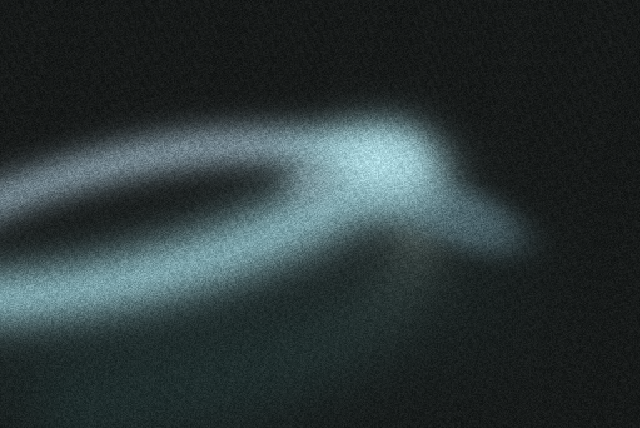
Write a Shadertoy shader that draws this background.

```glsl
#define NIGHT vec3(0.088, 0.100, 0.098)
#define HAZE vec3(0.125, 0.185, 0.185)
#define ASH vec3(0.270, 0.315, 0.305)
#define SLATE vec3(0.470, 0.550, 0.590)
#define TEAL vec3(0.500, 0.660, 0.690)
#define TAIL vec3(0.310, 0.410, 0.440)
#define ICE vec3(0.690, 0.860, 0.890)
#define GRAIN_ROWS 342.0
#define GRAIN_AMOUNT 0.11
#define CURVE_STEPS 24

float hash(vec2 p) {
    return fract(sin(dot(p, vec2(12.9898, 78.233))) * 43758.5453);
}

vec2 bezier(vec2 a, vec2 b, vec2 c, float t) {
    return mix(mix(a, b, t), mix(b, c, t), t);
}

// Distance to a quadratic curve, and the parameter of the nearest point
vec2 curve(vec2 p, vec2 a, vec2 b, vec2 c) {
    vec2 nearest = vec2(1e3, 0.0);
    vec2 start = a;
    for (int i = 0; i < CURVE_STEPS; i++) {
        vec2 end = bezier(a, b, c, float(i + 1) / float(CURVE_STEPS));
        vec2 along = end - start;
        float h = clamp(dot(p - start, along) / dot(along, along), 0.0, 1.0);
        float d = length(p - start - along * h);
        if (d < nearest.x) nearest = vec2(d, (float(i) + h) / float(CURVE_STEPS));
        start = end;
    }
    return nearest;
}

float bell(float d, float width) {
    return exp(-0.5 * d * d / (width * width));
}

// Squared radius inside a rotated ellipse, 1 on its rim
float ellipse(vec2 p, vec2 centre, vec2 radii, float angle) {
    float c = cos(angle), s = sin(angle);
    vec2 q = mat2(c, -s, s, c) * (p - centre) / radii;
    return dot(q, q);
}

void mainImage(out vec4 fragColor, in vec2 fragCoord) {
    vec2 p = fragCoord / iResolution.y;
    vec3 col = NIGHT;

    // Broad haze under the ring
    col = mix(col, HAZE, 0.65 * exp(-ellipse(p, vec2(0.40, 0.18), vec2(0.62, 0.22), 0.15)));
    col = mix(col, HAZE, 0.25 * exp(-ellipse(p, vec2(1.08, 0.36), vec2(0.16, 0.20), 0.0)));

    // Faint arc curling down and to the left
    vec2 arc = curve(p, vec2(0.975, 0.43), vec2(0.92, 0.17), vec2(0.20, 0.05));
    float arcFade = exp(-4.5 * arc.y);
    col = mix(col, mix(HAZE, ASH, arcFade), 0.75 * bell(arc.x, mix(0.085, 0.052, arcFade)));

    // Tail with a flat middle and a firm rim
    float tail = ellipse(p, vec2(1.075, 0.492), vec2(0.158, 0.073), -0.36);
    col = mix(col, TAIL, 0.88 * exp(-pow(tail, 1.6)));

    // Far side of the ring
    vec2 far = curve(p, vec2(-0.078, 0.504), vec2(0.498, 0.742), vec2(0.918, 0.619));
    vec3 farColor = mix(SLATE, TEAL, smoothstep(0.55, 0.95, far.y));
    col = mix(col, farColor, mix(0.88, 0.96, far.y) * bell(far.x, 0.040));

    // Near side of the ring, wider toward the core
    vec2 near = curve(p, vec2(-0.078, 0.297), vec2(0.518, 0.328), vec2(0.918, 0.609));
    float nearWidth = mix(0.054, 0.066, near.y);
    col = mix(col, TEAL, 0.95 * bell(near.x, nearWidth));

    // Inner tip, shoulder and bright core
    col = mix(col, mix(SLATE, ICE, 0.35), 0.55 * exp(-ellipse(p, vec2(0.725, 0.575), vec2(0.058, 0.06), 0.3)));
    float shoulder = ellipse(p, vec2(0.905, 0.590), vec2(0.145, 0.105), -0.45);
    col = mix(col, TEAL, 0.72 * exp(-pow(shoulder, 1.4)));
    col = mix(col, ICE, 0.90 * exp(-ellipse(p, vec2(0.885, 0.622), vec2(0.125, 0.075), -0.1)));

    // Film grain, stronger in the light
    vec2 cell = floor(p * GRAIN_ROWS);
    float grain = hash(cell) + hash(cell + 31.7) - 1.0;
    col += grain * GRAIN_AMOUNT * mix(0.35, 1.0, smoothstep(0.05, 0.55, col.g));

    fragColor = vec4(clamp(col, 0.0, 1.0), 1.0);
}
```
